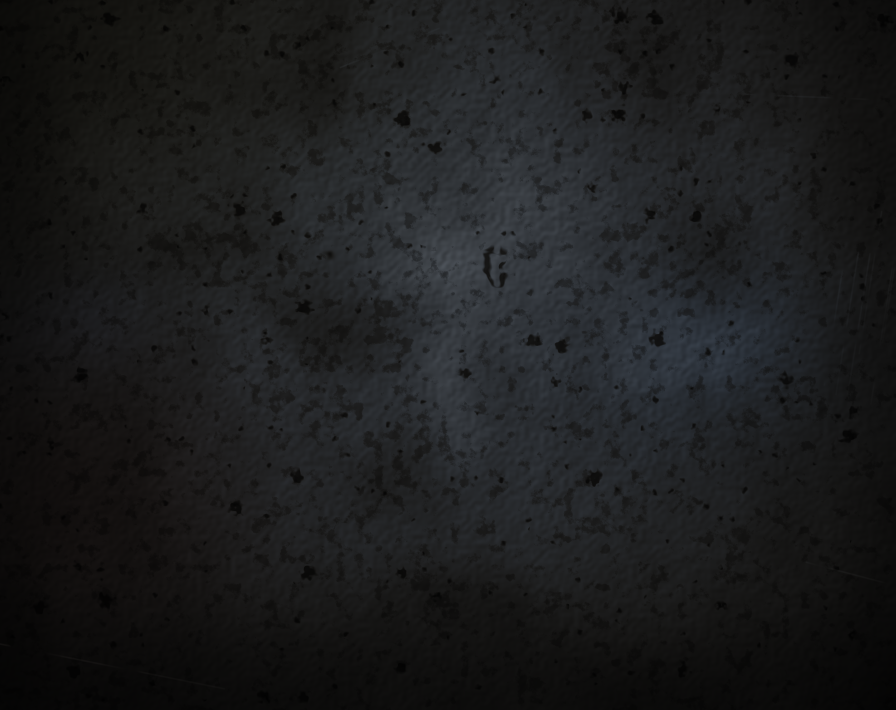
Give the GLSL for this texture, as a WebGL 1 fragment shader.

```glsl
precision highp float;
// Dark weathered plaster: a soft off-centre light over stained, grainy stone.
// Warped gaussian stains set the broad tones; embossed noise, pits and
// hairline scratches supply the relief.
uniform vec2 u_resolution;

#define LIGHT_CENTRE vec2(0.55, 0.59)
#define LIGHT_SPREAD vec2(0.50, 0.57)
#define LIGHT_GAIN 0.180
#define AMBIENT 0.036
#define STAIN_WARP 0.075
#define GRAIN_SCALE 145.0
#define GRAIN_GAIN 0.50
#define SPECKLE_GAIN 0.33
#define PIT_GAIN 0.68
#define SCRATCH_GAIN 0.040

float hash(vec2 p) {
  vec3 h = fract(vec3(p.xyx) * 0.1031);
  h += dot(h, h.yzx + 33.33);
  return fract((h.x + h.y) * h.z);
}

float noise(vec2 p) {
  vec2 i = floor(p), f = fract(p);
  f = f * f * (3.0 - 2.0 * f);
  return mix(mix(hash(i), hash(i + vec2(1.0, 0.0)), f.x),
             mix(hash(i + vec2(0.0, 1.0)), hash(i + 1.0), f.x), f.y);
}

float fbm(vec2 p) {
  float sum = 0.0, amp = 0.5;
  for (int i = 0; i < 5; i++) {
    sum += amp * noise(p);
    p = mat2(1.6, 1.2, -1.2, 1.6) * p + 17.3;
    amp *= 0.5;
  }
  return sum;
}

float blob(vec2 p, vec2 centre, vec2 radius) {
  vec2 d = (p - centre) / radius;
  return exp(-dot(d, d));
}

// Fine stone relief
float relief(vec2 q) {
  return 0.65 * noise(q * GRAIN_SCALE) + 0.35 * noise(q * GRAIN_SCALE * 0.47 + 9.0);
}

// Sparse round holes, one candidate per cell
float pits(vec2 q, float scale, float density, float px) {
  vec2 g = q * scale + 0.25 * vec2(noise(q * 190.0), noise(q * 190.0 + 40.0));
  vec2 cell = floor(g);
  vec2 centre = 0.3 + 0.4 * vec2(hash(cell + 3.1), hash(cell + 8.7));
  float radius = mix(0.08, 0.22, hash(cell + 5.3));
  float soft = px * scale + 0.04;
  float hole = 1.0 - smoothstep(radius - soft, radius + soft, length(g - cell - centre));
  return hole * step(1.0 - density, hash(cell + 21.0));
}

float scratch(vec2 q, vec2 a, vec2 b, float px) {
  vec2 d = b - a;
  float t = clamp(dot(q - a, d) / dot(d, d), 0.0, 1.0);
  float line = 1.0 - smoothstep(0.0, 0.0008 + px, length(q - a - d * t));
  return line * smoothstep(0.25, 0.65, noise(q * 38.0)) * (1.0 - 0.5 * t);
}

void main() {
  vec2 uv = gl_FragCoord.xy / u_resolution;
  float aspect = u_resolution.x / u_resolution.y;
  vec2 q = vec2(uv.x * aspect, uv.y);
  float px = 1.0 / u_resolution.y;

  // Broad light and edge falloff
  vec2 d = (uv - LIGHT_CENTRE) / LIGHT_SPREAD;
  float tone = AMBIENT + LIGHT_GAIN * exp(-1.35 * dot(d, d));
  tone *= mix(0.72, 1.0, smoothstep(0.0, 0.12, uv.x) * smoothstep(0.0, 0.14, 1.0 - uv.x));
  tone *= mix(0.60, 1.0, smoothstep(0.0, 0.22, uv.y));

  // Stains and pale worn areas
  vec2 w = uv + STAIN_WARP * (vec2(fbm(q * 7.0), fbm(q * 7.0 + 31.0)) - 0.48);
  float dark = 0.85 * blob(w, vec2(0.39, 0.53), vec2(0.085, 0.075))
             + 0.65 * blob(w, vec2(0.45, 0.33), vec2(0.055, 0.070))
             + 0.60 * blob(w, vec2(0.73, 0.90), vec2(0.055, 0.085))
             + 0.50 * blob(w, vec2(0.37, 0.88), vec2(0.035, 0.110))
             + 0.45 * blob(w, vec2(0.76, 0.64), vec2(0.090, 0.080))
             + 0.45 * blob(w, vec2(0.23, 0.65), vec2(0.080, 0.055))
             + 0.45 * blob(w, vec2(0.13, 0.34), vec2(0.080, 0.130))
             + 0.40 * blob(w, vec2(0.58, 0.46), vec2(0.035, 0.055))
             + 0.40 * blob(w, vec2(0.50, 0.16), vec2(0.060, 0.050));
  float pale = 0.22 * blob(w, vec2(0.59, 0.65), vec2(0.080, 0.080))
             + 0.20 * blob(w, vec2(0.46, 0.62), vec2(0.060, 0.035))
             + 0.22 * blob(w, vec2(0.51, 0.45), vec2(0.035, 0.110))
             + 0.30 * blob(w, vec2(0.83, 0.49), vec2(0.080, 0.075))
             + 0.20 * blob(w, vec2(0.08, 0.54), vec2(0.070, 0.060));
  tone *= (1.0 - 0.48 * dark) * (1.0 + pale);
  tone *= 0.78 + 0.46 * fbm(q * vec2(11.0, 8.0) + 4.0);

  // Embossed grain and dark speckling, denser inside stains
  float slope = relief(q + vec2(-0.0022, 0.0022)) - relief(q);
  tone *= 1.0 + GRAIN_GAIN * slope;
  float speck = smoothstep(0.56, 0.74, fbm(q * 75.0) + 0.12 * dark + 0.10 * (fbm(q * 9.0) - 0.5));
  tone *= 1.0 - SPECKLE_GAIN * speck;

  // Pits and the chipped ring above the middle
  float holes = max(pits(q, 22.0, 0.09, px), pits(q + 3.7, 55.0, 0.07, px));
  vec2 r = (uv - vec2(0.553, 0.622)) / vec2(0.013, 0.028);
  r += 0.9 * (vec2(noise(q * 85.0), noise(q * 85.0 + 12.0)) - 0.5);
  float ring = (1.0 - smoothstep(0.10, 0.34, abs(length(r) - 0.8))) * smoothstep(0.2, 0.5, noise(q * 110.0));
  holes = max(holes, ring);
  holes = max(holes, blob(w, vec2(0.361, 0.638), vec2(0.005)));
  tone *= 1.0 - PIT_GAIN * holes;

  // Hairline scratches
  vec2 s = vec2(aspect, 1.0);
  float lines = scratch(q, vec2(0.0, 0.093) * s, vec2(0.25, 0.03) * s, px)
              + scratch(q, vec2(0.90, 0.208) * s, vec2(1.0, 0.175) * s, px)
              + scratch(q, vec2(0.78, 0.870) * s, vec2(0.97, 0.860) * s, px)
              + scratch(q, vec2(0.38, 0.905) * s, vec2(0.49, 0.960) * s, px);
  for (int i = 0; i < 6; i++) {
    float k = float(i);
    vec2 top = vec2(0.945 + 0.013 * k, 0.87 - 0.24 * hash(vec2(k, 2.0)));
    lines += 0.7 * scratch(q, top * s, (top - vec2(0.025, 0.20)) * s, px);
  }
  tone += SCRATCH_GAIN * lines;

  // Cool middle, olive upper left, rusty lower left, blue right
  vec3 tint = mix(vec3(1.03, 1.0, 0.95), vec3(0.93, 1.0, 1.09), smoothstep(0.05, 0.19, tone));
  tint += vec3(0.03, 0.02, -0.10) * blob(uv, vec2(0.10, 0.95), vec2(0.32, 0.30));
  tint += vec3(0.13, -0.03, -0.03) * blob(uv, vec2(0.08, 0.27), vec2(0.16, 0.20));
  tint += vec3(-0.06, 0.0, 0.08) * blob(w, vec2(0.83, 0.49), vec2(0.18, 0.16));
  tint += vec3(-0.03, 0.0, 0.10) * blob(w, vec2(0.07, 0.54), vec2(0.10, 0.08));
  gl_FragColor = vec4(clamp(tone * tint, 0.0, 1.0), 1.0);
}
```
